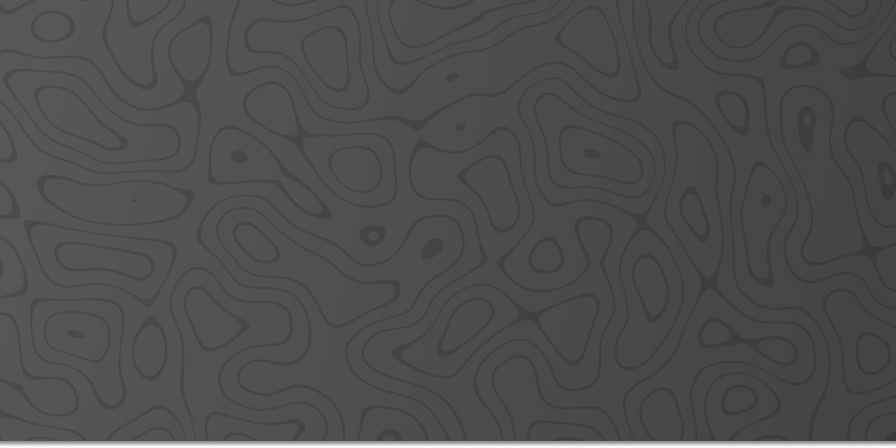
Reproduce this pattern procedurally as a WebGL 2 fragment shader.

```glsl
#version 300 es
precision highp float;
// Dark topographic contour lines on a grey gradient, with a pale strip at the bottom.

uniform vec2 u_resolution;
out vec4 fragColor;

const vec3 LIGHT_GREY = vec3(0.342);
const vec3 DARK_GREY = vec3(0.266);
const vec3 STRIP_WHITE = vec3(0.98);
const vec3 STRIP_SHADOW = vec3(0.55);
const float LINE_SHADE = 0.87;      // brightness of a line relative to the ground
const float NOISE_SCALE = 5.0;      // noise cells per canvas height
const float LEVELS = 5.5;           // contour levels per unit of terrain height
const float LINE_HALF_WIDTH = 0.07; // in levels, so lines swell on flat ground
const float DRIFT = 0.25;           // strength of the broad terrain layer
const float TERRAIN_ANGLE = 0.6;
const float STRIP_HEIGHT = 0.0156;
const float GRADIENT_TILT = 0.12;
const float TAU = 6.2831853;

float hash(vec2 p) {
    return fract(sin(dot(p, vec2(127.1, 311.7))) * 43758.5453);
}

mat2 rotation(float angle) {
    float c = cos(angle), s = sin(angle);
    return mat2(c, s, -s, c);
}

// Slope contribution of one lattice corner
float cornerSlope(vec2 cell, vec2 offset) {
    float angle = TAU * hash(cell);
    return dot(vec2(cos(angle), sin(angle)), offset);
}

float gradientNoise(vec2 p) {
    vec2 cell = floor(p), f = fract(p);
    vec2 blend = f * f * f * (f * (f * 6.0 - 15.0) + 10.0);
    vec2 right = vec2(1.0, 0.0), up = vec2(0.0, 1.0);
    float low = mix(cornerSlope(cell, f),
                    cornerSlope(cell + right, f - right), blend.x);
    float high = mix(cornerSlope(cell + up, f - up),
                     cornerSlope(cell + 1.0, f - 1.0), blend.x);
    return mix(low, high, blend.y);
}

float terrain(vec2 p) {
    vec2 q = rotation(TERRAIN_ANGLE) * p * NOISE_SCALE + 17.0;
    return gradientNoise(q) + DRIFT * gradientNoise(rotation(1.1) * q * 0.55 + 41.3);
}

// Coverage of the contour lines, antialiased over one pixel
float contourLines(vec2 p) {
    float level = terrain(p) * LEVELS;
    float blur = 0.6 * fwidth(level) + 1e-4;
    float distanceToLine = abs(fract(level) - 0.5);
    return 1.0 - smoothstep(LINE_HALF_WIDTH - blur, LINE_HALF_WIDTH + blur, distanceToLine);
}

void main() {
    vec2 uv = gl_FragCoord.xy / u_resolution;
    vec2 p = gl_FragCoord.xy / u_resolution.y;
    float pixel = 1.0 / u_resolution.y;

    // Ground gradient, darkening to the right and slightly downwards
    float shade = clamp(uv.x + GRADIENT_TILT * (0.5 - uv.y), 0.0, 1.0);
    vec3 color = mix(LIGHT_GREY, DARK_GREY, shade);
    color *= mix(1.0, LINE_SHADE, contourLines(p));

    // Bottom strip with a soft shadow under the panel edge
    float depth = clamp((STRIP_HEIGHT - p.y) / STRIP_HEIGHT, 0.0, 1.0);
    vec3 strip = mix(STRIP_SHADOW, STRIP_WHITE, smoothstep(0.0, 0.9, depth));
    float panel = smoothstep(-0.5 * pixel, 0.5 * pixel, p.y - STRIP_HEIGHT);
    fragColor = vec4(mix(strip, color, panel), 1.0);
}
```
